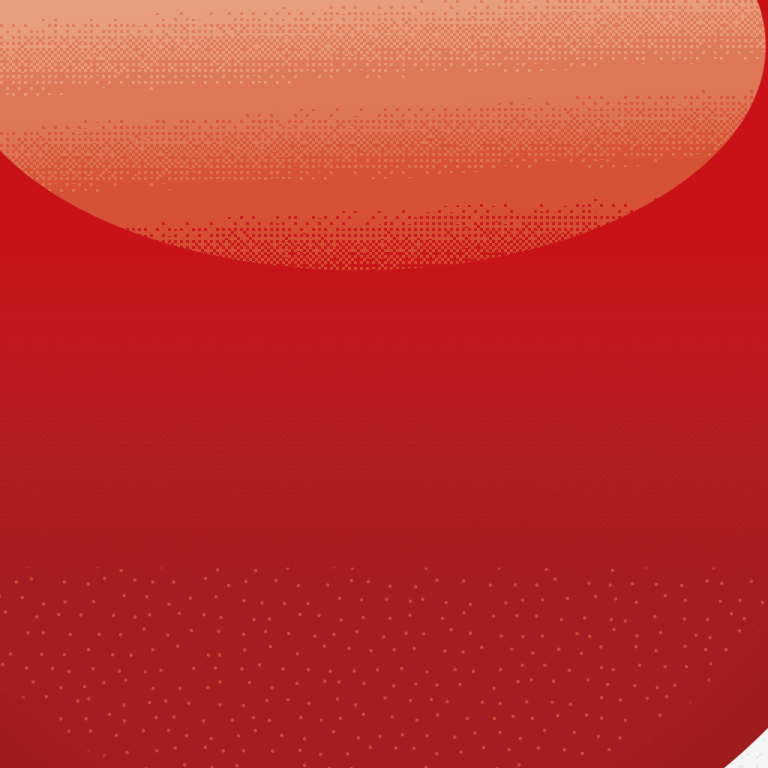
Reproduce this background procedurally as a Shadertoy shader.

```glsl
// A glossy red ball seen close up, with a tilted highlight ellipse near the top.
// Colour bands are blended by an ordered dither on a 256-cell grid, and
// jittered lattice specks give the shaded lower part its bounced light.

float hash(vec2 p) {
    return fract(sin(dot(p, vec2(127.1, 311.7))) * 43758.5453);
}

float bayer2(vec2 c) {
    c = floor(c);
    return fract(c.x * 0.5 + c.y * c.y * 0.75);
}

// Ordered threshold with a little noise to break its regularity
float ditherThreshold(vec2 cell) {
    float ordered = bayer2(cell * 0.5) * 0.25 + bayer2(cell);
    return clamp(ordered + 0.03 + 0.22 * (hash(cell) - 0.5), 0.02, 0.98);
}

// Dithered step from 0 to 1 between two positions
float ditherRamp(float from, float to, float t, float threshold) {
    float amount = clamp((t - from) / (to - from), 0.0, 1.0);
    return mix(amount, step(threshold, amount), 0.75);
}

vec3 ballColor(float y) {
    vec3 c = mix(vec3(0.785, 0.07, 0.09), vec3(0.76, 0.09, 0.11), smoothstep(0.28, 0.43, y));
    c = mix(c, vec3(0.695, 0.115, 0.13), smoothstep(0.40, 0.61, y));
    return mix(c, vec3(0.65, 0.11, 0.125), smoothstep(0.58, 0.78, y));
}

vec3 highlightColor(float t, float threshold) {
    vec3 c = mix(vec3(0.91, 0.62, 0.50), vec3(0.87, 0.47, 0.34),
                 ditherRamp(0.025, 0.13, t, threshold));
    c = mix(c, vec3(0.84, 0.32, 0.21), ditherRamp(0.16, 0.26, t, threshold));
    return mix(c, vec3(0.78, 0.07, 0.09), ditherRamp(0.295, 0.41, t, threshold));
}

// Small round dots, one per lattice cell, with alternate rows staggered
float specks(vec2 p) {
    vec2 q = p / vec2(0.031, 0.022);
    q.x += 0.5 * mod(floor(q.y), 2.0);
    vec2 id = floor(q);
    vec2 jitter = vec2(hash(id), hash(id + 19.0)) - 0.5;
    vec2 offset = (fract(q) - 0.5 - 0.55 * jitter) * vec2(0.031, 0.022);
    return 1.0 - smoothstep(0.0012, 0.0032, length(offset));
}

void mainImage(out vec4 fragColor, in vec2 fragCoord) {
    vec2 p = fragCoord / iResolution.xy;
    p.y = 1.0 - p.y; // measure downward from the top
    float aa = 1.0 / min(iResolution.x, iResolution.y);
    vec2 cell = floor(p * 256.0);
    float threshold = ditherThreshold(cell);

    // Shaded body with a fine grain in the middle tones
    float grain = smoothstep(0.38, 0.56, p.y) * (1.0 - smoothstep(0.68, 0.80, p.y));
    vec3 color = ballColor(p.y) + vec3(0.025, 0.008, 0.008) * grain * (threshold - 0.5);

    // Darker rim and specks of bounced light
    float radius = length(p - vec2(0.465, 0.42));
    float lower = smoothstep(0.737, 0.742, p.y);
    color = mix(color, vec3(0.62, 0.11, 0.115), smoothstep(0.62, 0.73, radius) * lower);
    float lit = lower * (1.0 - smoothstep(0.645, 0.665, radius));
    color = mix(color, vec3(0.84, 0.33, 0.24), 0.8 * specks(p) * lit);

    // Highlight ellipse, with its bands tilted across the ball
    vec2 e = (p - vec2(0.468, 0.06)) / vec2(0.529, 0.292);
    float d = (length(e) - 1.0) * length(e)
            / max(length(e / vec2(0.529, 0.292)), 0.001);
    vec3 shine = highlightColor(p.y + 0.05 * p.x, threshold);
    color = mix(color, shine, 1.0 - smoothstep(-aa, aa, d));

    // Pale ground beyond the ball
    vec3 ground = vec3(0.96) - 0.04 * step(0.85, hash(cell));
    color = mix(color, ground, smoothstep(-aa, aa, radius - 0.7515));

    fragColor = vec4(color, 1.0);
}
```
